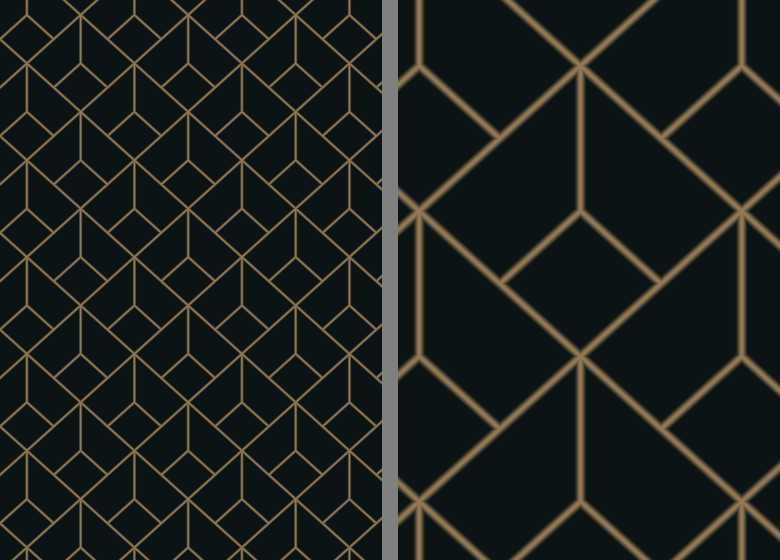
Left: the whole. Right: its middle third, enlarged.
Reproduce this pattern procedurally as a Shadertoy shader.

```glsl
// Art deco lattice of thin gold lines: split diamonds on near-black teal.

float segmentDistance(vec2 p, vec2 a, vec2 b) {
    vec2 ap = p - a, ab = b - a;
    return length(ap - ab * clamp(dot(ap, ab) / dot(ab, ab), 0.0, 1.0));
}

// Distance to the lines of one diamond; its top is at the origin, y points down.
float diamondLines(vec2 p, vec2 size) {
    p.x = abs(p.x);
    vec2 center = size * vec2(0.0, 0.5);
    vec2 corner = size * 0.5;

    // Outline
    float d = segmentDistance(p, vec2(0.0), corner);
    d = min(d, segmentDistance(p, size * vec2(0.0, 1.0), corner));

    // Upright from the top, and branches to the lower sides
    d = min(d, segmentDistance(p, vec2(0.0), center));
    return min(d, segmentDistance(p, center, size * vec2(0.25, 0.75)));
}

void mainImage(out vec4 fragColor, in vec2 fragCoord) {
    // Canvas height is one unit, measured down from the top left
    vec2 p = vec2(fragCoord.x, iResolution.y - fragCoord.y) / iResolution.y;
    vec2 size = vec2(0.1920, 0.1729);
    vec2 q = (p - vec2(0.1440, 0.0267)) / size;

    // Repeat along the two diagonals, then return to upright axes
    vec2 diagonal = fract(vec2(q.y + q.x, q.y - q.x));
    vec2 local = 0.5 * size * vec2(diagonal.x - diagonal.y, diagonal.x + diagonal.y);

    // Soft-edged line
    float halfWidth = 0.0020;
    float softness = max(0.0020, 0.75 / iResolution.y);
    float line = 1.0 - smoothstep(halfWidth - softness, halfWidth + softness,
                                  diamondLines(local, size));

    vec3 ground = vec3(0.043, 0.074, 0.080);
    vec3 gold = vec3(0.585, 0.480, 0.335);
    fragColor = vec4(mix(ground, gold, line), 1.0);
}
```
